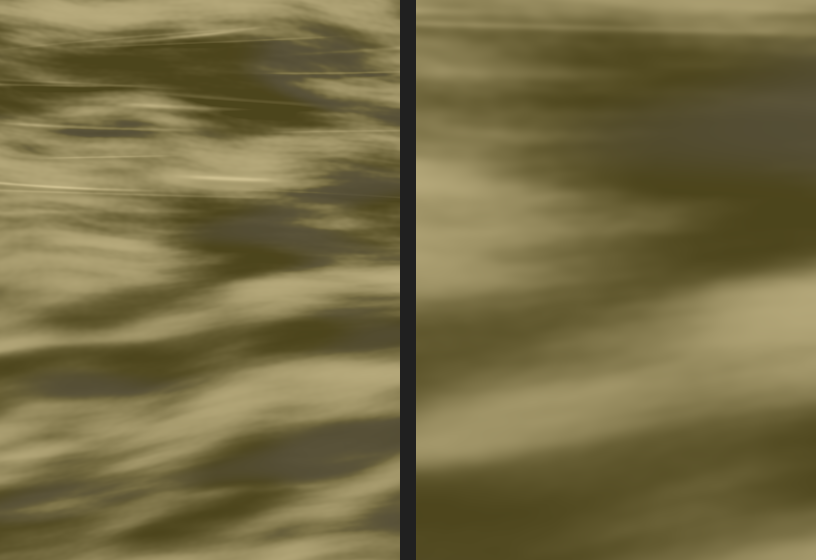
Left: the whole. Right: its middle third, enlarged.
Give the GLSL for this texture, as a Shadertoy shader.

```glsl
// Soft, wind-combed straw: blurred olive and cream streaks with a few sharp fibres.
#define SHADOW vec3(0.30, 0.27, 0.11)
#define LIGHT vec3(0.80, 0.745, 0.56)
#define SLATE vec3(0.345, 0.32, 0.25)
#define MEAN_TONE 0.40
#define TONE_RANGE 0.46
#define STREAK_CONTRAST 2.3
#define BAND_PERIOD 0.25
#define BAND_STRENGTH 0.38
#define FIBRES 18
#define GLINTS 6
#define TAU 6.28318

vec2 hash2(vec2 p) {
    vec3 q = fract(p.xyx * vec3(0.1031, 0.1030, 0.0973));
    q += dot(q, q.yzx + 33.33);
    return fract((q.xx + q.yz) * q.zy);
}

float cornerSlope(vec2 cell, vec2 offset) {
    float angle = TAU * hash2(cell + 57.0).x;
    return dot(vec2(cos(angle), sin(angle)), offset);
}

float gradientNoise(vec2 p) {
    vec2 i = floor(p), f = fract(p);
    vec2 u = f * f * f * (f * (f * 6.0 - 15.0) + 10.0);
    vec2 e = vec2(1.0, 0.0);
    return mix(mix(cornerSlope(i, f), cornerSlope(i + e, f - e), u.x),
               mix(cornerSlope(i + e.yx, f - e.yx), cornerSlope(i + 1.0, f - 1.0), u.x), u.y);
}

// Streaks climb to the right at the bottom and sink slightly near the top.
vec2 combed(vec2 p) {
    float slope = mix(0.17, -0.08, smoothstep(0.2, 0.75, p.y));
    float sway = 0.035 * gradientNoise(p * vec2(3.0, 4.0) + 8.0);
    return vec2(p.x, p.y - slope * (p.x - 0.36) + sway);
}

// Broad blurred streaks; finer layers appear towards the top.
float streaks(vec2 q, float detail) {
    float h = gradientNoise(q * vec2(2.6, 10.0) + vec2(3.3, 1.7));
    h += 0.60 * gradientNoise(q * vec2(5.0, 21.0) + vec2(11.2, 5.1));
    h += mix(0.20, 0.34, detail) * gradientNoise(q * vec2(8.0, 44.0) + 23.4);
    h += mix(0.06, 0.18, detail) * gradientNoise(q * vec2(13.0, 95.0) + 41.7);
    h += mix(0.03, 0.07, detail) * gradientNoise(q * vec2(60.0, 130.0) + 71.3);
    return h;
}

// Thin bowed stalks with tapered ends and a soft shadow below.
float fibres(vec2 p) {
    float sum = 0.0;
    for (int i = 0; i < FIBRES; i++) {
        float id = float(i);
        vec2 place = hash2(vec2(id, 4.0));
        vec2 shape = hash2(vec2(id, 19.0));
        vec2 look = hash2(vec2(id, 37.0));
        vec2 centre = vec2(place.x * 0.8, mix(0.60, 0.97, place.y));
        float reach = mix(0.10, 0.36, shape.x);
        float x = p.x - centre.x;
        float slope = mix(-0.11, 0.03, shape.y) + 0.12 * smoothstep(0.82, 0.9, centre.y);
        float y = p.y - centre.y - slope * x - (look.y - 0.3) * 0.25 * x * x;
        float width = mix(0.0018, 0.0048, look.x * look.x);
        float taper = 1.0 - smoothstep(0.3, 1.0, abs(x) / reach);
        float ridge = exp(-y * y / (width * width));
        float below = (y + 2.5 * width) / (2.2 * width);
        sum += taper * mix(0.3, 0.95, look.y) * (ridge - 0.55 * exp(-below * below));
    }
    return sum;
}

// Flattened pale highlights with a crisper lower rim.
float glints(vec2 q) {
    float sum = 0.0;
    for (int i = 0; i < GLINTS; i++) {
        float id = float(i);
        vec2 place = hash2(vec2(id, 83.0));
        vec2 size = hash2(vec2(id, 97.0));
        vec2 d = q - vec2(place.x * 0.72, (id + 0.2 + 0.6 * place.y) / float(GLINTS));
        d.y += 0.006 * gradientNoise(q * vec2(14.0, 20.0));
        d /= vec2(mix(0.05, 0.13, size.x), mix(0.008, 0.018, size.y));
        d.y *= d.y < 0.0 ? 1.5 : 0.8;
        sum += exp(-dot(d, d));
    }
    return sum;
}

void mainImage(out vec4 fragColor, in vec2 fragCoord) {
    vec2 p = fragCoord / iResolution.y;
    vec2 q = combed(p);
    float detail = smoothstep(0.4, 0.7, p.y);

    // Tone: large bands, streaks, then highlights and stalks.
    float h = STREAK_CONTRAST * streaks(q, detail);
    h += BAND_STRENGTH * cos(TAU * (q.y - 0.48) / BAND_PERIOD);
    h += 0.8 * glints(q) - 0.1;
    float tone = MEAN_TONE + TONE_RANGE * tanh(h);
    tone += 0.30 * fibres(p);

    // Colour: olive to cream, with cool slate in some of the hollows.
    vec3 colour = mix(SHADOW, LIGHT, clamp(tone, 0.0, 1.0));
    float patches = smoothstep(0.0, 0.3, gradientNoise(q * vec2(2.5, 9.0) + 90.0));
    float hollow = 1.0 - smoothstep(0.1, 0.4, tone);
    colour = mix(colour, SLATE, 0.7 * patches * hollow);
    fragColor = vec4(colour, 1.0);
}
```
